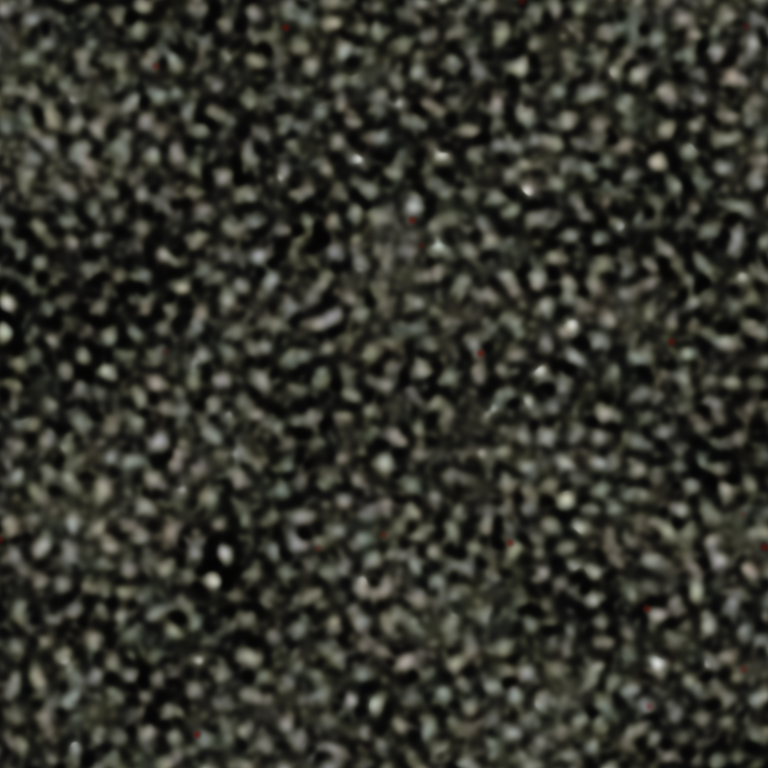
Give the GLSL for this texture, as a Shadertoy shader.

```glsl
// Dark olive-grey pebbled grain with pale glints and a few red specks.

const float TAU = 6.2831853;
const float GRAIN_FREQ = 32.0;
const float DETAIL_FREQ = 58.0;
const float GRAIN_SIZE = 0.41;
const vec3 RED_SPECK = vec3(0.36, 0.06, 0.04);
const vec3 GLINT = vec3(0.40, 0.41, 0.43);

float hash(vec2 p, float seed) {
    return fract(sin(dot(p, vec2(127.1, 311.7)) + seed * 74.7) * 43758.5453);
}

mat2 rotation(float angle) {
    float c = cos(angle);
    float s = sin(angle);
    return mat2(c, s, -s, c);
}

// Smooth value noise in 0..1
float valueNoise(vec2 p, float seed) {
    vec2 cell = floor(p);
    vec2 f = fract(p);
    f = f * f * (3.0 - 2.0 * f);
    float low = mix(hash(cell, seed), hash(cell + vec2(1, 0), seed), f.x);
    float high = mix(hash(cell + vec2(0, 1), seed), hash(cell + vec2(1, 1), seed), f.x);
    return mix(low, high, f.y);
}

// Crowded round kernels with dark moats, scaled to about unit deviation
float pebbles(vec2 p, float size, float seed) {
    vec2 cell = floor(p);
    float sum = 0.0;
    for (int y = -2; y <= 2; y++) {
        for (int x = -2; x <= 2; x++) {
            vec2 id = cell + vec2(x, y);
            vec2 center = vec2(hash(id, seed), hash(id, seed + 1.0));
            float stretch = sqrt(mix(1.0, 1.5, hash(id, seed + 2.0)));
            vec2 d = rotation(TAU * hash(id, seed + 3.0)) * (p - id - center);
            d /= size * vec2(stretch, 1.0 / stretch);
            float q = 0.5 * dot(d, d);
            float profile = (1.0 - 2.0 * q + 0.5 * q * q) * exp(-q);
            sum += mix(0.5, 1.2, hash(id, seed + 4.0)) * profile;
        }
    }
    return sum / 0.36;
}

// Sparse soft spots, at most one per cell
float specks(vec2 p, float chance, float radius, float seed) {
    vec2 id = floor(p);
    vec2 center = 0.25 + 0.5 * vec2(hash(id, seed), hash(id, seed + 1.0));
    float strength = step(hash(id, seed + 2.0), chance) * mix(0.3, 1.0, hash(id, seed + 3.0));
    return strength * (1.0 - smoothstep(0.0, radius, length(fract(p) - center)));
}

// Brightness: gently flattened tops and a soft floor in the gaps
float toneCurve(float height) {
    float v = 0.18 + 0.155 * height / (1.0 + 0.1 * max(height, 0.0));
    return 0.5 * (v + sqrt(v * v + 0.0144));
}

// Olive grey with slight local shifts of hue
vec3 oliveTint(float tone, float warmth, float greenness) {
    vec3 color = vec3(tone, tone * 1.01, tone - 0.042 * smoothstep(0.0, 0.25, tone));
    vec3 shift = warmth * vec3(0.08, 0.0, -0.14) + greenness * vec3(-0.06, 0.05, -0.05);
    return color * (1.0 + shift);
}

void mainImage(out vec4 fragColor, in vec2 fragCoord) {
    vec2 uv = fragCoord / min(iResolution.x, iResolution.y);

    // Pebbles, finer detail and broad light and dark patches
    float grain = pebbles(rotation(0.5) * uv * GRAIN_FREQ, GRAIN_SIZE, 1.0);
    float detail = pebbles(rotation(1.1) * uv * DETAIL_FREQ, GRAIN_SIZE, 11.0);
    float patches = valueNoise(uv * 10.0, 21.0) - 0.5;
    float height = 0.93 * grain + 0.22 * detail + 1.5 * patches;

    // Colour drift across the grains
    float warmth = valueNoise(uv * 42.0, 31.0) - 0.5;
    float greenness = valueNoise(uv * 36.0 + 5.7, 41.0) - 0.5;
    vec3 color = oliveTint(toneCurve(height), warmth, greenness);

    // Pale glints on the raised parts, then small red specks
    float raised = smoothstep(0.0, 1.6, height);
    color += GLINT * raised * specks(uv * 18.0, 0.18, 0.25, 51.0);
    color = mix(color, RED_SPECK, 0.7 * specks(uv * 24.0 + 0.4, 0.04, 0.2, 61.0));

    fragColor = vec4(clamp(color, 0.0, 1.0), 1.0);
}
```
